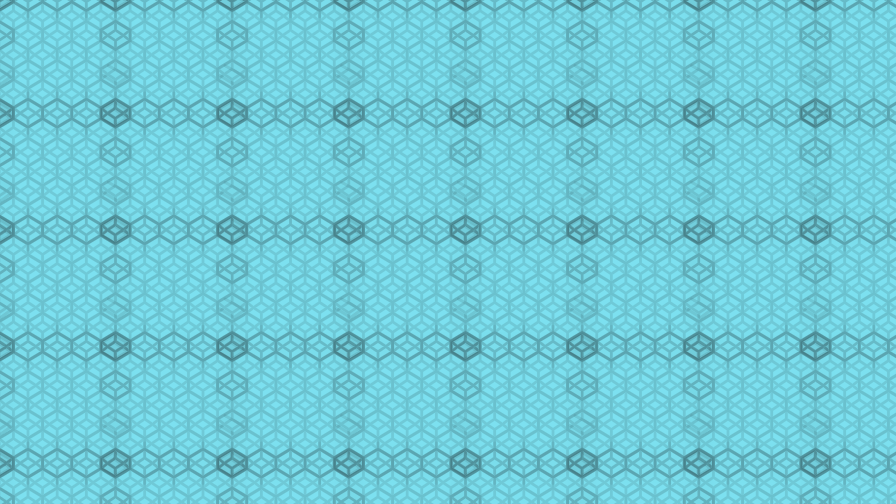
This pattern is drawn by a WebGL 2 fragment shader. Its source:

```glsl
#version 300 es
precision highp float;

uniform vec2 u_resolution;
out vec4 fragColor;

const vec3 AQUA = vec3(0.485, 0.88, 0.94);
const float TILES_ACROSS = 7.68;
const float CELLS_PER_TILE = 4.0;
const vec2 JUNCTION = vec2(0.99, 0.35);   // first tile crossing, in tiles
const vec2 LATTICE = vec2(1.0, 4.0 / 3.0); // spacing of hexagons, in cells
const float HALF_EDGE = 0.183;            // half of a hexagon's upright side
const float APEX = 0.483;                 // centre to top corner
const vec2 DIAMOND = vec2(0.27, 0.18);    // half size of the inner rhombus

vec2 repeatCentered(vec2 p, vec2 period) {
  return p - period * round(p / period);
}

float segmentDistance(vec2 p, vec2 a, vec2 b) {
  vec2 ab = b - a;
  float t = clamp(dot(p - a, ab) / dot(ab, ab), 0.0, 1.0);
  return length(p - a - ab * t);
}

// Positive inside the hexagon, zero on its outline
float hexDepth(vec2 p) {
  vec2 a = abs(p);
  float slope = (APEX - HALF_EDGE) / 0.5;
  float slanted = (APEX - a.y - slope * a.x) / sqrt(1.0 + slope * slope);
  return min(0.5 - a.x, slanted);
}

// Inner rhombus joined to the six corners by spokes
float frameDistance(vec2 p) {
  vec2 a = abs(p);
  float d = segmentDistance(a, vec2(DIAMOND.x, 0.0), vec2(0.0, DIAMOND.y));
  d = min(d, segmentDistance(a, vec2(0.0, DIAMOND.y), vec2(0.0, APEX)));
  return min(d, segmentDistance(a, vec2(DIAMOND.x, 0.0), vec2(0.5, HALF_EDGE)));
}

// Two parallel slanted bars joined on the right
float foldDistance(vec2 p) {
  float d = segmentDistance(p, vec2(-0.25, 0.3), vec2(0.42, -0.08));
  d = min(d, segmentDistance(p, vec2(-0.42, -0.04), vec2(0.06, -0.34)));
  return min(d, segmentDistance(p, vec2(0.42, -0.08), vec2(0.06, -0.34)));
}

float stroke(float d, float width, float pixel) {
  return 1.0 - smoothstep(-0.7 * pixel, 0.7 * pixel, abs(d) - 0.5 * width);
}

float cubeInk(vec2 p, float outer, float inner, float pixel) {
  float outline = outer * stroke(hexDepth(p), 0.105, pixel);
  return max(outline, inner * stroke(frameDistance(p), 0.095, pixel));
}

// Staggered hexagons covering the whole plane
float latticeInk(vec2 q, float pixel) {
  vec2 a = repeatCentered(q, LATTICE);
  vec2 b = repeatCentered(q - 0.5 * LATTICE, LATTICE);
  vec2 cell = hexDepth(a) > hexDepth(b) ? a : b;
  return cubeInk(cell, 0.14, 0.105, pixel);
}

// Chain where the tiles overlap vertically
float rowInk(vec2 q, float pixel) {
  vec2 v = vec2(repeatCentered(q, LATTICE).x,
                repeatCentered(q, vec2(CELLS_PER_TILE)).y);
  float band = 1.0 - smoothstep(0.48, 0.62, abs(v.y));
  float ink = cubeInk(v, 0.13, 0.06, pixel);
  float tick = segmentDistance(abs(v), vec2(0.0, APEX), vec2(0.0, 0.7));
  return max(ink * band, 0.06 * stroke(tick, 0.08, pixel));
}

// Marked hexagons where the tiles overlap horizontally
float columnInk(vec2 q, float pixel) {
  vec2 v = repeatCentered(q, vec2(CELLS_PER_TILE, LATTICE.y));
  float kind = mod(round(q.y / LATTICE.y), 3.0);
  float inside = smoothstep(-0.05, 0.05, hexDepth(v));
  if (kind > 1.5) return max(cubeInk(v, 0.1, 0.1, pixel), 0.02 * inside);
  if (kind > 0.5) {
    float outline = 0.05 * stroke(hexDepth(v), 0.1, pixel);
    float fold = 0.1 * stroke(foldDistance(v), 0.11, pixel);
    return max(max(outline, fold), 0.02 * inside);
  }
  // Crossing: two nearly aligned copies over a shaded cell
  float first = cubeInk(v, 0.1, 0.1, pixel);
  float second = cubeInk(v * 1.18 + vec2(0.05, 0.03), 0.08, 0.07, pixel);
  return 1.0 - (1.0 - first) * (1.0 - second) * (1.0 - 0.07 * inside);
}

// Faint shading along the overlapping tile borders
float bandInk(vec2 q) {
  vec2 v = abs(repeatCentered(q, vec2(CELLS_PER_TILE)));
  vec2 band = 1.0 - smoothstep(vec2(0.3), vec2(0.75), v);
  return 0.015 * max(band.x, band.y);
}

void main() {
  vec2 tile = gl_FragCoord.xy / u_resolution.x * TILES_ACROSS;
  vec2 q = (tile - JUNCTION) * CELLS_PER_TILE;
  float pixel = TILES_ACROSS * CELLS_PER_TILE / u_resolution.x;

  // Each translucent layer darkens the ones below it
  float light = 1.0 - latticeInk(q, pixel);
  light *= 1.0 - rowInk(q, pixel);
  light *= 1.0 - columnInk(q, pixel);
  light *= 1.0 - bandInk(q);
  fragColor = vec4(AQUA * light, 1.0);
}
```
